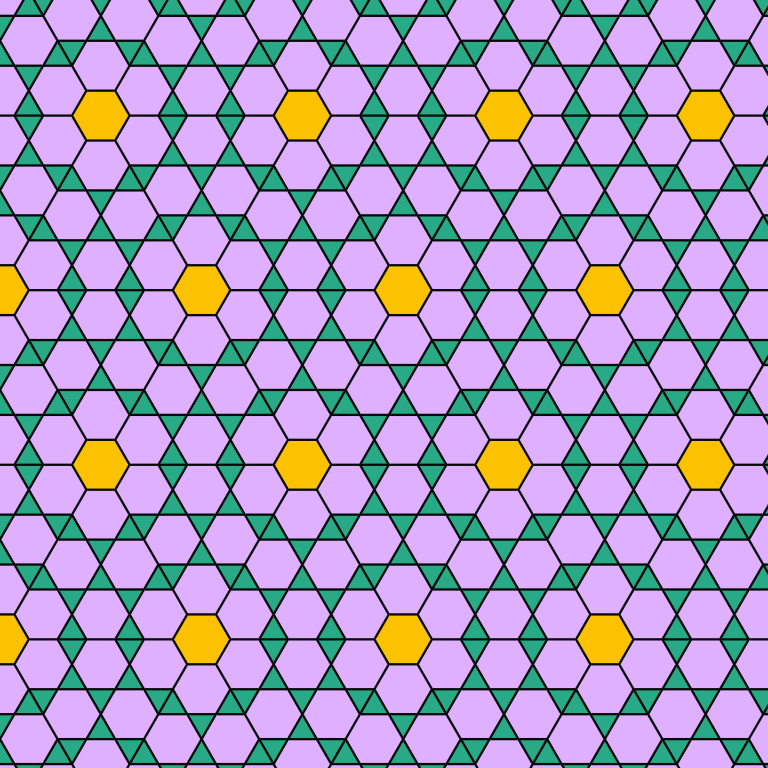
Reproduce this pattern procedurally as a Shadertoy shader.

```glsl
// Outlined hexagon rosettes on a triangular lattice, with small triangles filling the gaps.

// Signed distance to a flat-topped hexagon with unit sides
float hexagon(vec2 p) {
    p = abs(p);
    return max(p.y, dot(p, vec2(0.8660254, 0.5))) - 0.8660254;
}

// Offset from the nearest lattice centre, spaced seven sides apart
vec2 nearestCentre(vec2 p) {
    vec2 period = 7.0 * vec2(1.0, 1.7320508);
    vec2 a = p - period * floor(p / period + 0.5);
    vec2 b = p - period * (floor(p / period) + 0.5);
    return dot(a, a) < dot(b, b) ? a : b;
}

// Mirror the half-plane on the side of the normal onto the other side
vec2 mirror(vec2 p, vec2 normal) {
    return p - 2.0 * max(dot(p, normal), 0.0) * normal;
}

void mainImage(out vec4 fragColor, in vec2 fragCoord) {
    // One unit is one hexagon side
    float pixel = 26.667 / iResolution.y;
    vec2 p = fragCoord * pixel - vec2(0.0, 0.1675) * 26.667;

    // Fold each cell into a 30 degree wedge
    p = abs(nearestCentre(p));
    p = mirror(p, vec2(-0.8660254, 0.5));
    p = mirror(p, vec2(-0.5, 0.8660254));

    float core = hexagon(p);
    float petal = hexagon(p - vec2(1.5, 0.8660254));
    float link = hexagon(p - vec2(3.5, 0.8660254));

    // Fills: triangles are whatever the hexagons leave free
    vec3 green = vec3(0.16, 0.665, 0.525);
    vec3 lilac = vec3(0.875, 0.69, 1.0);
    vec3 yellow = vec3(0.99, 0.76, 0.0);
    vec3 color = min(petal, link) < 0.0 ? lilac : green;
    if (core < 0.0) color = yellow;

    // Outlines, plus the straight line joining neighbouring cores
    float edge = min(abs(core), min(abs(petal), abs(link)));
    edge = min(edge, max(p.y, -core));
    float ink = clamp((0.04 - edge) / pixel + 0.5, 0.0, 1.0);

    fragColor = vec4(mix(color, vec3(0.03, 0.035, 0.035), ink), 1.0);
}
```
